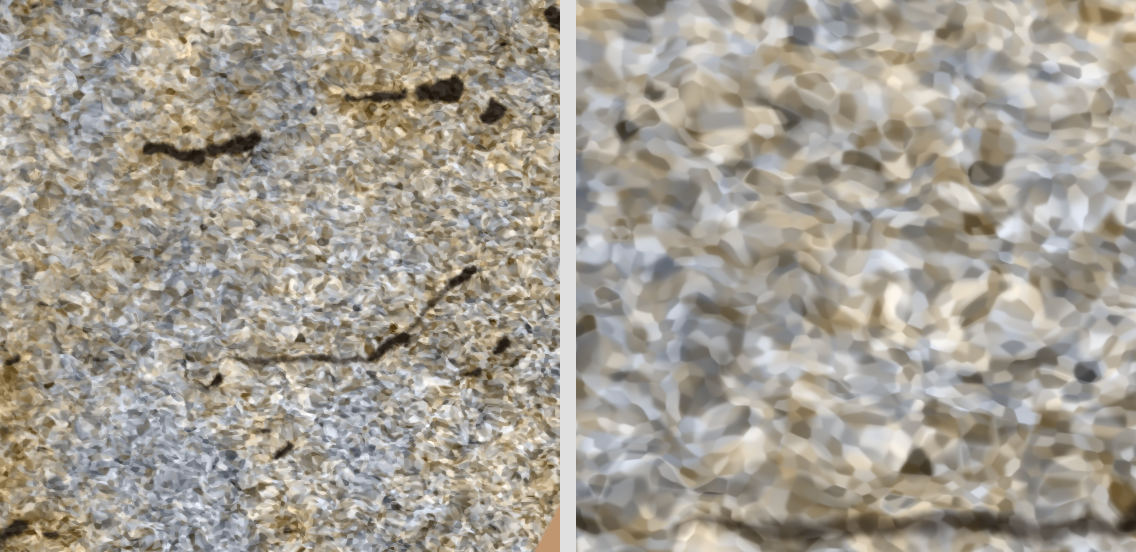
Left: the whole. Right: its middle third, enlarged.
Write a Shadertoy shader that draws this texture.

```glsl
// Weathered granite: pale grey and ochre mineral grains, broken by dark pits
// and one long rising ledge. Grains are soft cellular noise in two sizes;
// pits are roughened capsules whose surroundings are stained with rust.
#define GRAIN_SCALE 72.0
#define FINE_SCALE 138.0
#define GRAIN_CONTRAST 0.33
#define FINE_CONTRAST 0.30
#define BASE_LIGHT 0.635
#define STAIN_STRENGTH 0.50
#define PIT_ROUGHNESS 0.022
#define SMALL_PITS 14
#define WARM_SHIFT vec3(0.065, 0.0, -0.115)
#define PIT_COLOR vec3(0.14, 0.11, 0.08)
#define TABLE_COLOR vec3(0.75, 0.59, 0.44)

vec3 hash3(vec2 cell) {
    vec3 q = fract(cell.xyx * vec3(0.1031, 0.1030, 0.0973));
    q += dot(q, q.yxz + 33.33);
    return fract((q.xxy + q.yzz) * q.zyx);
}

float noise(vec2 p) {
    vec2 i = floor(p), f = fract(p);
    f = f * f * (3.0 - 2.0 * f);
    float low = mix(hash3(i).x, hash3(i + vec2(1, 0)).x, f.x);
    float high = mix(hash3(i + vec2(0, 1)).x, hash3(i + vec2(1, 1)).x, f.x);
    return mix(low, high, f.y);
}

float fbm(vec2 p) {
    float sum = 0.0, amp = 0.5;
    for (int i = 0; i < 4; i++) {
        sum += amp * noise(p);
        p = mat2(1.6, 1.2, -1.2, 1.6) * p + 7.3;
        amp *= 0.5;
    }
    return sum / 0.9375;
}

// Soft cells: brightness, tint and speck value, blended across grain borders
vec3 grains(vec2 p) {
    vec2 cell = floor(p);
    vec3 sum = vec3(0.0);
    float total = 0.0;
    for (int y = -1; y <= 1; y++)
    for (int x = -1; x <= 1; x++) {
        vec2 c = cell + vec2(x, y);
        vec2 d = c + hash3(c + 91.0).xy - p;
        float w = exp(-8.0 * dot(d, d));
        sum += w * hash3(c + 17.0);
        total += w;
    }
    return sum / total;
}

float pit(vec2 p, vec2 a, vec2 b, float radius) {
    vec2 ab = b - a;
    float t = clamp(dot(p - a, ab) / dot(ab, ab), 0.0, 1.0);
    return length(p - a - t * ab) - radius * mix(0.7, 1.1, t);
}

// Signed distance to the deep hollows and the scattered small ones
float pits(vec2 p) {
    float d = pit(p, vec2(0.27, 0.729), vec2(0.36, 0.717), 0.011);
    d = min(d, pit(p, vec2(0.39, 0.727), vec2(0.455, 0.742), 0.015));
    d = min(d, pit(p, vec2(0.63, 0.822), vec2(0.73, 0.825), 0.008));
    d = min(d, pit(p, vec2(0.76, 0.830), vec2(0.825, 0.84), 0.016));
    d = min(d, pit(p, vec2(0.88, 0.788), vec2(0.90, 0.80), 0.013));
    d = min(d, pit(p, vec2(0.67, 0.352), vec2(0.73, 0.388), 0.011));
    d = min(d, pit(p, vec2(0.82, 0.488), vec2(0.855, 0.508), 0.007));
    d = min(d, pit(p, vec2(-0.01, 0.02), vec2(0.035, 0.05), 0.012));
    d = min(d, pit(p, vec2(1.0, 0.975), vec2(1.02, 0.955), 0.014));
    for (int i = 0; i < SMALL_PITS; i++) {
        vec3 h = hash3(vec2(float(i) * 3.7 + 2.0, 5.0));
        vec2 span = vec2(0.022, 0.035 * (h.z - 0.3));
        d = min(d, pit(p, h.xy, h.xy + span, 0.001 + 0.004 * h.z));
    }
    return d;
}

// Distance to the ledge, flat at the left and climbing at the right
float ledge(vec2 p) {
    float t = clamp((p.x - 0.66) / 0.2, 0.0, 1.0);
    float height = 0.348 + 0.16 * t * t * (3.0 - 2.0 * t);
    float slope = 4.8 * t * (1.0 - t);
    float overrun = max(max(0.40 - p.x, p.x - 0.87), 0.0);
    return length(vec2((p.y - height) * inversesqrt(1.0 + slope * slope), overrun));
}

void mainImage(out vec4 fragColor, in vec2 fragCoord) {
    vec2 p = fragCoord / iResolution.y;
    vec2 warp = vec2(noise(p * 34.0), noise(p * 34.0 + 50.0)) - 0.5;
    vec2 q = mat2(0.98, 0.2, -0.2, 0.98) * (p + 0.012 * warp) * vec2(0.85, 1.12);

    // Broad zones: focus, rust in the lower left, pale stone below the ledge
    float focus = smoothstep(-0.5, 0.6, p.x - p.y);
    float rust = 1.0 - smoothstep(0.10, 0.30, p.x + 0.5 * p.y);
    float pale = exp(-14.0 * dot(p - vec2(0.42, 0.18), p - vec2(0.42, 0.18)));
    float patches = fbm(p * 6.0 + 3.0) - 0.5;
    float clumps = fbm(p * vec2(17.0, 23.0)) - 0.5;

    // Hollows and the stain around them
    float rough = PIT_ROUGHNESS * (fbm(p * 45.0) - 0.5);
    float hollow = pits(p + 0.008 * warp) + rough;
    float edge = ledge(p + 0.012 * warp) + 0.5 * rough;
    float halo = exp(-38.0 * max(min(hollow, edge + 0.005), 0.0));

    // Mineral grains
    vec3 coarse = grains(q * GRAIN_SCALE);
    vec3 fine = grains(q * FINE_SCALE + 40.0);
    float light = BASE_LIGHT + GRAIN_CONTRAST * (coarse.x - 0.5);
    light += FINE_CONTRAST * mix(0.7, 1.25, focus) * (fine.x - 0.5);
    light += 0.25 * clumps + 0.12 * patches + 0.05 * pale;
    light -= 0.18 * smoothstep(0.8, 1.0, coarse.z) + 0.07 * rust + 0.10 * halo;

    float warm = 0.42 + 0.9 * (coarse.y - 0.5) + 0.5 * (fine.y - 0.5);
    warm += 1.5 * patches - 1.2 * (fbm(p * 15.0 + 20.0) - 0.5);
    warm += STAIN_STRENGTH * (halo + rust) - 0.4 * pale;
    warm += 0.2 * (1.0 - smoothstep(0.0, 0.5, length(p - vec2(0.0, 1.0))));
    warm -= 0.7 * (light - 0.6);
    vec3 color = vec3(light) + clamp(warm, -0.35, 1.35) * WARM_SHIFT;

    // Shadow inside the hollows and along the ledge
    float shadow = 1.0 - smoothstep(-0.005, 0.006, hollow);
    float crease = 0.6 * (1.0 - smoothstep(0.0, 0.009, edge));
    color = mix(color, PIT_COLOR + 0.12 * (fine.x - 0.4), max(0.93 * shadow, crease));

    // Table showing past the lower right corner
    float table = smoothstep(-0.004, 0.004, p.x - 0.967 - 0.55 * p.y);
    color = mix(color, TABLE_COLOR, table);
    fragColor = vec4(clamp(color, 0.0, 1.0), 1.0);
}
```
